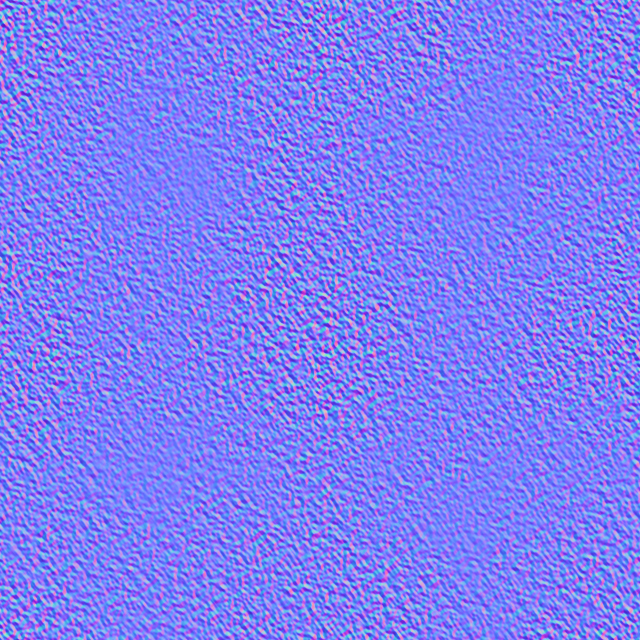
This texture map is drawn by a Shadertoy shader. Its source:

```glsl
vec2 hash22(vec2 p)
{
    vec3 q = fract(p.xyx * vec3(0.1031, 0.1030, 0.0973));
    q += dot(q, q.yzx + 33.33);
    return fract((q.xx + q.yz) * q.zy);
}

// Gradient noise with a quintic fade
float gradientNoise(vec2 p)
{
    vec2 cell = floor(p);
    vec2 f = p - cell;
    vec2 fade = f * f * f * (f * (f * 6.0 - 15.0) + 10.0);
    vec4 ramp;
    for (int i = 0; i < 4; i++) {
        vec2 corner = vec2(i & 1, i >> 1);
        ramp[i] = dot(hash22(cell + corner) * 2.0 - 1.0, f - corner);
    }
    vec2 rows = mix(ramp.xz, ramp.yw, fade.x);
    return mix(rows.x, rows.y, fade.y);
}

// Fine bumps, faintly drawn out along a steep falling diagonal
float grainHeight(vec2 uv)
{
    vec2 p = vec2(dot(uv, vec2(0.6, -0.8)) / 1.2, dot(uv, vec2(0.8, 0.6)));
    return 0.55 * gradientNoise(p * 84.0 + 11.3) / 84.0
         + gradientNoise(p * 152.0 + 47.9) / 152.0;
}

// Rough bands along the edges and the middle, calm patches between
float roughness(vec2 uv)
{
    vec2 wave = cos(12.566 * (uv + vec2(0.0, 0.03)));
    float drift = gradientNoise(uv * 6.0 + 3.7) + 0.8 * gradientNoise(uv * 17.0 + 8.1);
    return max(0.59 + 0.14 * wave.x + 0.10 * wave.y + 0.25 * drift, 0.2);
}

void mainImage(out vec4 fragColor, in vec2 fragCoord)
{
    vec2 uv = fragCoord / iResolution.xy;

    // Slope of the height field by central differences
    vec2 e = vec2(0.001, 0.0);
    vec2 slope = vec2(grainHeight(uv + e.xy) - grainHeight(uv - e.xy),
                      grainHeight(uv + e.yx) - grainHeight(uv - e.yx)) / (2.0 * e.x);
    vec2 tilt = -slope * roughness(uv) * vec2(1.17, 1.02);

    // Faces turned to the right are rarer and steeper
    tilt.x += 0.3 * tilt.x * tilt.x - 0.04;

    // Pack the unit normal into colour
    vec3 normal = normalize(vec3(tilt, 1.0));
    fragColor = vec4(normal * 0.5 + 0.5, 1.0);
}
```
